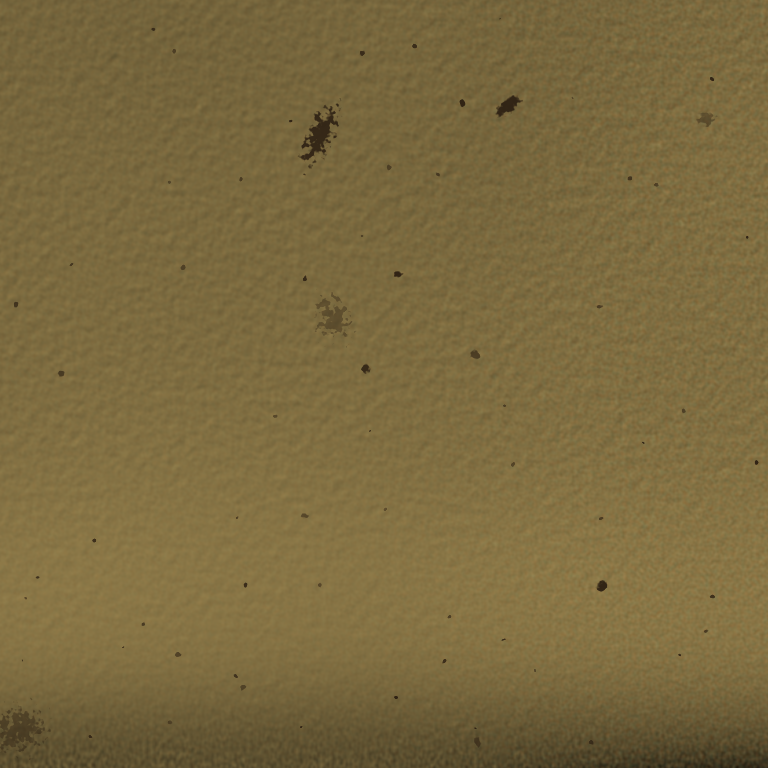
Give the GLSL for this texture, as a Shadertoy shader.

```glsl
// Draws an olive-ochre painted wall with fine bumpy relief, dark specks and a few stains.

const vec3 PAINT = vec3(0.50, 0.43, 0.255);
const vec3 DIRT = vec3(0.17, 0.12, 0.07);
const vec2 LIGHT_DIR = vec2(-0.50, 0.866);

vec2 hash2(vec2 p) {
    vec3 q = fract(p.xyx * vec3(0.1031, 0.1030, 0.0973));
    q += dot(q, q.yzx + 33.33);
    return fract((q.xx + q.yz) * q.zy);
}

float cornerSlope(vec2 cell, vec2 corner, vec2 f) {
    return dot(hash2(cell + corner) * 2.0 - 1.0, f - corner);
}

float gradientNoise(vec2 p) {
    vec2 cell = floor(p), f = fract(p);
    vec2 w = f * f * f * (f * (f * 6.0 - 15.0) + 10.0);
    float low = mix(cornerSlope(cell, vec2(0, 0), f), cornerSlope(cell, vec2(1, 0), f), w.x);
    float high = mix(cornerSlope(cell, vec2(0, 1), f), cornerSlope(cell, vec2(1, 1), f), w.x);
    return mix(low, high, w.y);
}

// Height of the plaster: broad bumps plus finer crumbs
float plasterHeight(vec2 p) {
    return gradientNoise(p * 68.0 + 7.0) + 0.55 * gradientNoise(p * 135.0 + 31.0);
}

// Difference in height along the light direction
float relief(vec2 p, float reach) {
    return plasterHeight(p + LIGHT_DIR * reach) - plasterHeight(p - LIGHT_DIR * reach);
}

// Broad light: dim top, bright low band, dark foot and corner
float wallLight(vec2 p) {
    float rise = 0.10 * (1.0 - smoothstep(0.25, 1.0, p.y));
    float band = 0.055 * exp(-pow((p.y - 0.25) / 0.13, 2.0));
    float foot = 1.0 - smoothstep(0.0, 0.22, p.y);
    float corner = smoothstep(0.45, 1.0, p.x) * exp(-p.y / 0.025);
    float rightGlow = smoothstep(0.6, 0.95, p.x) * smoothstep(0.3, 0.8, p.y);
    float drift = gradientNoise(p * 3.0 + 11.0);
    return 0.915 + rise + band + 0.05 * rightGlow + 0.04 * drift
        - 0.30 * foot * foot - 0.32 * corner;
}

// Ragged elliptical patch of dirt, 0 to 1
float stain(vec2 p, vec2 center, vec2 radii, float angle, float ragged) {
    float c = cos(angle), s = sin(angle);
    vec2 q = mat2(c, -s, s, c) * (p - center) / radii;
    float edge = gradientNoise(p * 110.0) + 0.7 * gradientNoise(p * 240.0);
    return 1.0 - smoothstep(0.55, 1.0, length(q) + ragged * edge);
}

// One optional speck in each cell of a grid
float specks(vec2 p, float cells, float chance, float maxRadius, float seed) {
    vec2 cell = floor(p * cells);
    vec2 pick = hash2(cell + seed);
    vec2 shape = hash2(cell + seed + 57.0);
    vec2 center = (cell + 0.15 + 0.7 * hash2(cell + seed + 23.0)) / cells;
    float radius = maxRadius * mix(0.4, 1.0, shape.x * shape.x);
    vec2 radii = radius * vec2(1.0, mix(0.55, 0.95, shape.y));
    float strength = mix(0.45, 0.95, pick.y);
    return step(pick.x, chance) * strength * stain(p, center, radii, 6.28 * shape.y, 0.8);
}

void mainImage(out vec4 fragColor, in vec2 fragCoord) {
    vec2 uv = fragCoord / iResolution.y;

    // Relief, softer in the bright low band
    float bumpiness = mix(0.55, 1.0, smoothstep(0.15, 0.55, uv.y));
    float light = wallLight(uv) + 0.125 * bumpiness * relief(uv, 0.0028);

    // Gritty foot of the wall
    float grit = gradientNoise(uv * vec2(190.0, 130.0));
    light += 0.30 * grit * exp(-uv.y / 0.05);
    vec3 color = PAINT * max(light, 0.25);

    // Fine colour grain, stronger to the right
    float grain = gradientNoise(uv * 210.0 + 3.0);
    float tint = gradientNoise(uv * 170.0 + 71.0);
    float grainAmount = mix(0.02, 0.055, smoothstep(0.4, 0.9, uv.x));
    color += grainAmount * (grain + tint * vec3(0.8, -0.3, -0.5));

    // Scattered specks
    float dirt = specks(uv, 7.0, 0.40, 0.0085, 5.0);
    dirt = max(dirt, specks(uv, 11.0, 0.28, 0.0055, 83.0));

    // Heavy smears, then faint worn patches
    dirt = max(dirt, 0.88 * stain(uv, vec2(0.417, 0.824), vec2(0.040, 0.016), 1.12, 1.1));
    dirt = max(dirt, 0.92 * stain(uv, vec2(0.662, 0.863), vec2(0.020, 0.010), 0.75, 0.7));
    dirt = max(dirt, 0.38 * stain(uv, vec2(0.434, 0.586), vec2(0.026, 0.019), 2.0, 1.6));
    dirt = max(dirt, 0.45 * stain(uv, vec2(0.024, 0.050), vec2(0.032, 0.026), 0.4, 1.3));
    dirt = max(dirt, 0.40 * stain(uv, vec2(0.918, 0.845), vec2(0.012, 0.009), 0.3, 1.0));

    fragColor = vec4(mix(color, DIRT, dirt), 1.0);
}
```
